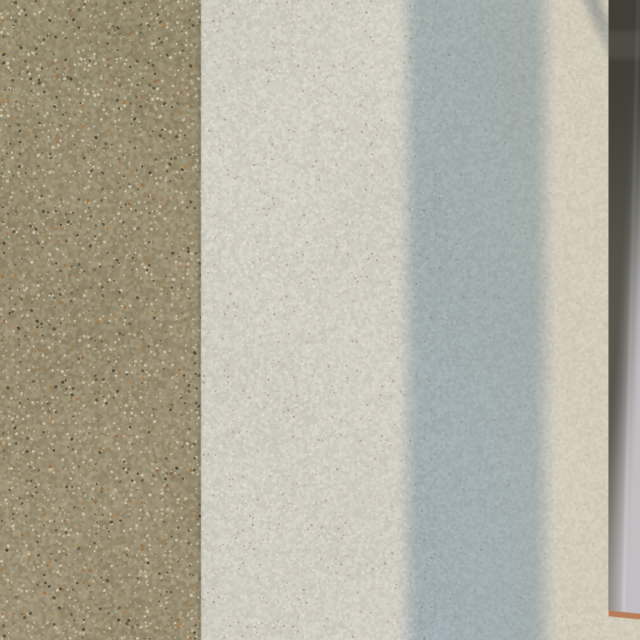
Reproduce this texture procedurally as a Shadertoy shader.

```glsl
// Terrazzo wall in upright bands: olive, pale stone, soft blue shadow, cream, and a window edge.

vec3 hash3(vec2 p) {
    vec3 q = fract(vec3(p.xyx) * vec3(0.1031, 0.1030, 0.0973));
    q += dot(q, q.yxz + 33.33);
    return fract((q.xxy + q.yzz) * q.zyx);
}

// Smooth step centred on an edge, with a given half width
float edge(float x, float at, float halfWidth) {
    return smoothstep(at - halfWidth, at + halfWidth, x);
}

// Scattered stone chips: x = coverage, y = random tone of the covering chip
vec2 chips(vec2 uv, float scale, float density, float radius, float seed, float pixel) {
    vec2 p = uv * scale;
    vec2 cell = floor(p);
    float blur = pixel * scale * 0.7;
    vec2 best = vec2(0.0);
    for (int j = -1; j <= 1; j++) {
        for (int i = -1; i <= 1; i++) {
            vec2 id = cell + vec2(i, j);
            vec3 h = hash3(id + seed);
            vec3 k = hash3(id + seed + 71.7);
            vec2 d = p - id - 0.15 - 0.7 * h.xy;
            d += 0.35 * (k.x - 0.5) * d.yx;
            float size = radius * mix(0.5, 1.2, k.y);
            float cover = (1.0 - edge(length(d), size, blur)) * step(h.z, density);
            if (cover > best.x) best = vec2(cover, k.z);
        }
    }
    return best;
}

// Fine cellular grain, roughly -0.5 to 0.5
float grain(vec2 uv, float scale, float seed) {
    vec2 p = uv * scale;
    vec2 cell = floor(p);
    float total = 0.0;
    float weight = 0.0;
    for (int j = -1; j <= 1; j++) {
        for (int i = -1; i <= 1; i++) {
            vec2 id = cell + vec2(i, j);
            vec3 h = hash3(id + seed);
            vec2 d = p - id - h.xy;
            float w = exp(-5.0 * dot(d, d));
            total += w * h.z;
            weight += w;
        }
    }
    return total / weight - 0.5;
}

// Broad cloudy staining from layered sines
float stain(vec2 p) {
    float a = sin(p.x * 9.0 + 2.0 * sin(p.y * 7.0 + 1.0));
    float b = sin(p.y * 13.0 + 1.7 * sin(p.x * 17.0 + 2.0));
    return 0.5 * (a + b * 0.8);
}

vec3 oliveStone(vec2 uv, float pixel) {
    vec3 col = mix(vec3(0.605, 0.560, 0.455), vec3(0.585, 0.545, 0.435), uv.y);
    col += 0.012 * stain(uv) + 0.11 * grain(uv, 210.0, 3.0);
    vec2 pale = chips(uv, 125.0, 0.32, 0.27, 11.0, pixel);
    col = mix(col, mix(vec3(0.68, 0.64, 0.54), vec3(0.86, 0.82, 0.72), pale.y), pale.x * 0.8);
    vec2 rust = chips(uv, 105.0, 0.10, 0.24, 29.0, pixel);
    col = mix(col, mix(vec3(0.58, 0.40, 0.22), vec3(0.68, 0.52, 0.32), rust.y), rust.x * 0.8);
    vec2 dark = chips(uv, 110.0, 0.14, 0.24, 47.0, pixel);
    return mix(col, mix(vec3(0.25, 0.24, 0.19), vec3(0.44, 0.41, 0.32), dark.y), dark.x * 0.85);
}

vec3 paleStone(vec2 uv, float pixel) {
    float fade = 1.0 - 0.75 * edge(uv.x, 0.72, 0.25);
    vec3 col = mix(vec3(0.815, 0.802, 0.762), vec3(0.825, 0.800, 0.735), edge(uv.x, 0.82, 0.10));
    col += 0.007 * stain(uv + 0.3) + 0.075 * grain(uv, 240.0, 9.0) * mix(0.6, 1.0, fade);
    vec2 bright = chips(uv, 140.0, 0.22, 0.25, 63.0, pixel);
    col = mix(col, vec3(0.90, 0.885, 0.85), bright.x * 0.65 * fade);
    vec2 dark = chips(uv, 130.0, 0.09, 0.21, 83.0, pixel);
    return mix(col, mix(vec3(0.55, 0.52, 0.45), vec3(0.72, 0.65, 0.52), dark.y), dark.x * 0.6 * fade);
}

// Dark glass above, pale reflection growing from the lower right
vec3 windowGlass(vec2 uv, float left) {
    float across = (uv.x - left) / (1.0 - left);
    vec3 dark = mix(vec3(0.34, 0.34, 0.31), vec3(0.25, 0.25, 0.22), edge(uv.y, 0.72, 0.22));
    dark += 0.05 * (1.0 - edge(abs(uv.y - 0.93), 0.022, 0.008));
    float front = mix(0.15, 1.05, edge(uv.y, 0.42, 0.48));
    float glow = edge(across, front, 0.48) * (1.0 - edge(uv.y, 0.72, 0.22));
    vec3 col = mix(dark, vec3(0.76, 0.75, 0.76), glow);
    col += 0.16 * (1.0 - edge(uv.y, 0.22, 0.20)) * (1.0 - glow);
    return col + 0.05 * (1.0 - edge(abs(across - 0.85 - 0.5 * (uv.y - 0.8)), 0.06, 0.05));
}

void mainImage(out vec4 fragColor, in vec2 fragCoord) {
    vec2 uv = fragCoord / iResolution.xy;
    float pixel = 1.0 / iResolution.y;
    float cornerX = 0.314;
    float windowX = 0.951;

    // Pale wall with a soft-edged blue shadow
    vec3 col = paleStone(uv, pixel);
    float shade = edge(uv.x, 0.637, 0.020) * (1.0 - edge(uv.x, 0.852, 0.022));
    vec3 tint = mix(vec3(0.780, 0.850, 0.915), vec3(0.785, 0.845, 0.880), uv.y);
    col *= mix(vec3(1.0), tint, shade);

    // Slanted shadow in the upper corner
    float slant = uv.x - 0.925 - 0.42 * (1.0 - uv.y);
    float streak = (1.0 - edge(abs(slant), 0.012, 0.014)) * edge(uv.y, 0.92, 0.06);
    col *= 1.0 - vec3(0.24, 0.21, 0.18) * streak;

    // Olive wall and its corner line
    col = mix(oliveStone(uv, pixel), col, edge(uv.x, cornerX, pixel));
    col *= 1.0 - 0.10 * exp(-pow((uv.x - cornerX + 0.002) / 0.003, 2.0));

    // Window and copper sill
    float inside = edge(uv.x, windowX, pixel);
    float sillTop = 0.046 - 0.10 * (uv.x - windowX);
    col = mix(col, vec3(0.72, 0.49, 0.35), inside * edge(uv.y, sillTop - 0.009, pixel));
    col = mix(col, windowGlass(uv, windowX), inside * edge(uv.y, sillTop, pixel));
    fragColor = vec4(clamp(col, 0.0, 1.0), 1.0);
}
```
